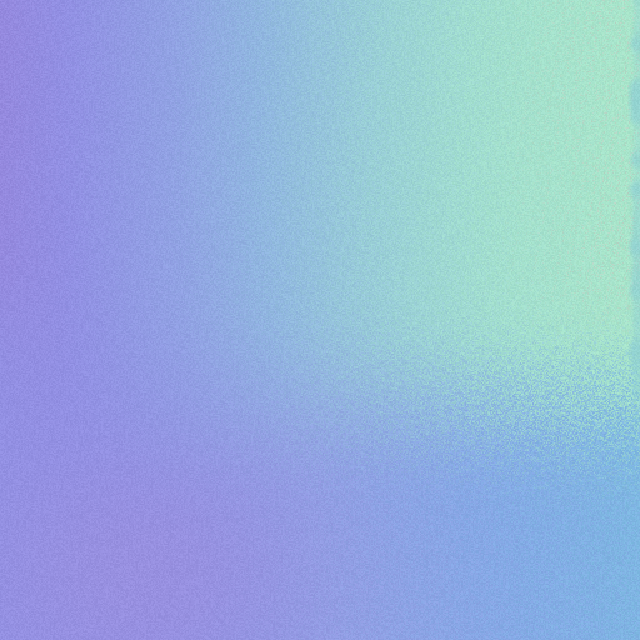
Give the GLSL for this background, as a three.js fragment shader.

```glsl
// Soft grainy gradient: violet to mint across the top, lilac to blue below.
// Two horizontal colour ramps are blended along a soft horizon, and the
// sampling point is jittered by hashed grain that grows toward the right.
varying vec2 vUv;

const float GRAIN_CELLS = 512.0;
const float GRAIN_LEFT = 0.035;
const float GRAIN_RIGHT = 0.17;
const float TONE_GRAIN = 0.05;
const float HORIZON_RIGHT = 0.365;
const float HORIZON_RISE = 0.02;
const float EDGE_START = 0.982;
const float EDGE_ROWS = 44.0;

const vec3 PURPLE = vec3(0.582, 0.537, 0.872);
const vec3 VIOLET = vec3(0.570, 0.566, 0.892);
const vec3 PERIWINKLE = vec3(0.568, 0.636, 0.891);
const vec3 SKY = vec3(0.565, 0.715, 0.877);
const vec3 AQUA = vec3(0.603, 0.816, 0.838);
const vec3 MINT = vec3(0.638, 0.878, 0.807);
const vec3 PALE_MINT = vec3(0.660, 0.900, 0.791);
const vec3 LILAC = vec3(0.597, 0.564, 0.877);
const vec3 INDIGO = vec3(0.567, 0.625, 0.894);
const vec3 BLUE = vec3(0.518, 0.664, 0.900);
const vec3 CYAN_BLUE = vec3(0.490, 0.722, 0.883);
const vec3 EDGE_TEAL = vec3(0.560, 0.815, 0.825);
const vec3 WARM_FLECK = vec3(0.745, 0.810, 0.760);

float hash(vec2 p) {
  return fract(sin(dot(p, vec2(12.9898, 78.233))) * 43758.5453);
}

// Linear step, clamped to 0..1
float ramp(float a, float b, float x) {
  return clamp((x - a) / (b - a), 0.0, 1.0);
}

vec3 upperRamp(float x) {
  vec3 c = mix(PURPLE, VIOLET, ramp(0.0, 0.11, x));
  c = mix(c, PERIWINKLE, ramp(0.11, 0.27, x));
  c = mix(c, SKY, ramp(0.27, 0.405, x));
  c = mix(c, AQUA, ramp(0.405, 0.59, x));
  c = mix(c, MINT, ramp(0.59, 0.78, x));
  return mix(c, PALE_MINT, ramp(0.78, 1.0, x));
}

vec3 lowerRamp(vec2 p) {
  float x = p.x + 0.16 * (p.y - 0.2);
  vec3 c = mix(VIOLET, INDIGO, ramp(0.2, 0.5, x));
  c = mix(c, BLUE, ramp(0.5, 0.78, x));
  c = mix(c, CYAN_BLUE, ramp(0.78, 1.03, x));

  // Lilac glow at the lower left
  vec2 d = (p - vec2(0.22, 0.10)) / vec2(0.24, 0.19);
  return mix(c, LILAC, 0.9 * exp(-dot(d, d)));
}

vec3 background(vec2 p) {
  // The horizon is sharper at the right and wide at the left
  float away = 1.0 - clamp(p.x, 0.0, 1.0);
  float middle = HORIZON_RIGHT + HORIZON_RISE * away;
  float halfWidth = mix(0.11, 0.20, away);
  float above = smoothstep(middle - halfWidth, middle + halfWidth, p.y);

  // The upper colours drift right as they descend
  float drift = 0.03 * smoothstep(0.75, 0.35, p.y) * smoothstep(0.0, 0.4, p.x);
  vec3 upper = upperRamp(p.x - drift);
  upper = mix(upper, VIOLET, 0.7 * smoothstep(0.65, 0.4, p.y) * ramp(0.12, 0.0, p.x));
  return mix(lowerRamp(p), upper, above);
}

void main() {
  // Independent random values for each grain cell
  vec2 cell = floor(vUv * GRAIN_CELLS);
  vec2 jitter = vec2(hash(cell), hash(cell.yx + vec2(57.31, 19.17))) - 0.5;
  float tone = hash(cell * 1.37 + vec2(113.9, 41.3)) - 0.5;

  // Jittered gradient
  float spread = mix(GRAIN_LEFT, GRAIN_RIGHT, smoothstep(0.2, 1.0, vUv.x));
  vec3 color = background(vUv + jitter * spread);

  // Warm flecks in the pale upper right
  float fleckArea = smoothstep(0.7, 1.0, vUv.x) * smoothstep(0.4, 0.6, vUv.y);
  float fleck = smoothstep(0.75, 1.0, hash(cell.yx * 1.73 + vec2(21.7, 83.1)));
  color = mix(color, WARM_FLECK, 0.75 * fleck * fleckArea);

  // Teal fringe with uneven rows along the right edge
  float row = vUv.y * EDGE_ROWS;
  float sway = mix(hash(vec2(floor(row), 3.0)), hash(vec2(floor(row) + 1.0, 3.0)),
                   smoothstep(0.0, 1.0, fract(row)));
  float fringe = smoothstep(EDGE_START, EDGE_START + 0.012, vUv.x + 0.008 * (sway - 0.5));
  fringe *= smoothstep(0.28, 0.45, vUv.y) * mix(0.2, 0.85, sway);
  color = mix(color, EDGE_TEAL, fringe);

  gl_FragColor = vec4(color + tone * TONE_GRAIN, 1.0);
}
```
